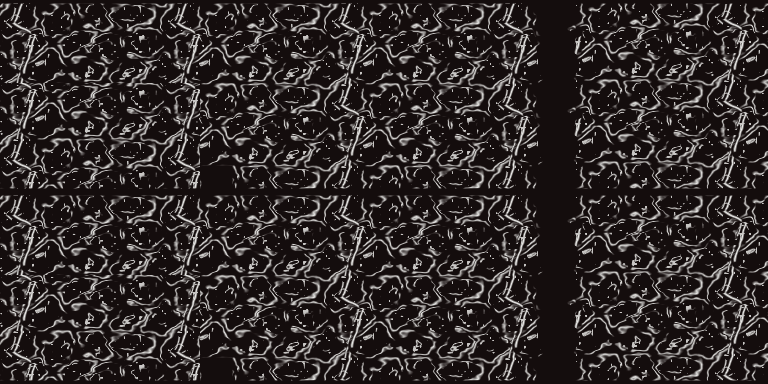
Give the GLSL for this pattern, as a Shadertoy shader.

```glsl
// Tiled network of broken white cell outlines on near-black, with offset seams.

const vec2 TILE = vec2(0.427, 0.2135);   // repeat size, in canvas heights
const vec2 GRID = vec2(4.0, 3.0);        // cells in one repeat
const vec2 CELL = TILE / GRID;
const float HALF_HEIGHT = 0.5;           // the sheet restarts halfway down
const vec3 GROUND = vec3(0.08, 0.05, 0.05);
const vec3 INK = vec3(0.96, 0.96, 0.95);

vec2 hash2(vec2 p) {
    vec3 q = fract(p.xyx * vec3(0.1031, 0.1030, 0.0973));
    q += dot(q, q.yzx + 33.33);
    return fract((q.xx + q.yz) * q.zy);
}

// Value noise that wraps after "period" lattice steps
vec2 noise2(vec2 uv, vec2 period, float seed) {
    vec2 p = uv * period, i = floor(p), f = fract(p);
    f = f * f * (3.0 - 2.0 * f);
    vec2 a = hash2(mod(i, period) + seed);
    vec2 b = hash2(mod(i + vec2(1, 0), period) + seed);
    vec2 c = hash2(mod(i + vec2(0, 1), period) + seed);
    vec2 d = hash2(mod(i + vec2(1, 1), period) + seed);
    return mix(mix(a, b, f.x), mix(c, d, f.x), f.y);
}

float stroke(float dist, float halfWidth, float soft) {
    return 1.0 - smoothstep(halfWidth - soft, halfWidth + soft, dist);
}

// Vector from g to the seed of a cell, in canvas heights
vec2 toSeed(vec2 cell, vec2 g) {
    vec2 id = mod(cell, GRID);
    vec2 offset = 0.15 + 0.7 * hash2(id + 17.0);
    offset.x += id.y / GRID.y;
    return (cell + offset - g) * CELL;
}

// Rounded distance to the cell border; also returns the seed vector and id
float cellBorder(vec2 g, out vec2 seed, out vec2 id) {
    vec2 base = floor(g), nearest = base;
    float best = 1e5;
    for (int j = -2; j <= 2; j++)
    for (int i = -2; i <= 2; i++) {
        vec2 cell = base + vec2(i, j);
        vec2 r = toSeed(cell, g);
        if (dot(r, r) < best) { best = dot(r, r); seed = r; nearest = cell; }
    }
    float sum = 0.0, sharpness = 170.0;
    for (int j = -2; j <= 2; j++)
    for (int i = -2; i <= 2; i++) {
        if (i == 0 && j == 0) continue;
        vec2 r = toSeed(nearest + vec2(i, j), g);
        sum += exp(-sharpness * dot(0.5 * (seed + r), normalize(r - seed)));
    }
    id = mod(nearest, GRID);
    return -log(sum) / sharpness;
}

// Signed distance to the long slanted crack that joins the repeats
float crack(vec2 uv) {
    float x = (fract(uv.x + 0.5) - 0.5) * TILE.x;
    float t = fract(uv.y - 0.44);
    float bend = min(t / 0.84, (1.0 - t) / 0.16);
    return (x - mix(0.003, -0.047, bend)) / (t < 0.84 ? 1.04 : 1.77);
}

// Small rings, slanted flecks or loose arcs inside a cell
float innerMark(vec2 r, float kind, float breakup, float soft) {
    float ring = stroke(abs(length(r * vec2(0.8, 1.0)) - 0.006), 0.0014, soft);
    vec2 slant = vec2(dot(r, vec2(0.86, -0.51)) * 0.3, dot(r, vec2(0.51, 0.86)));
    float fleck = stroke(length(slant) + 0.004 * breakup, 0.005, soft);
    float arc = stroke(abs(length(r) - 0.019), 0.0012, soft);
    arc *= smoothstep(0.55, 0.65, breakup);
    return kind < 0.3 ? ring : kind < 0.46 ? fleck : arc;
}

// Shifted patches of the sheet: left columns move down, right part moves across
vec2 sheetToTile(vec2 p) {
    vec2 q = vec2(p.x - 0.086, mod(p.y, HALF_HEIGHT));
    if (p.x < 0.52 && q.y > 0.216) q.y += 0.07;
    if (p.x > 1.45) q += vec2(-0.143, 0.01);
    return q / TILE;
}

// Empty strips between patches, with ragged sides
float patchMask(vec2 p, float ragged) {
    float row = mod(p.y, HALF_HEIGHT);
    float across = smoothstep(0.007, 0.012, min(row, HALF_HEIGHT - row));
    float down = smoothstep(0.02, 0.028, abs(p.x - 1.45) - 0.05 * ragged);
    vec2 hole = abs(vec2(p.x, row) - vec2(0.565, 0.465)) - vec2(0.042, 0.036);
    return across * down * smoothstep(-0.004, 0.004, max(hole.x, hole.y));
}

void mainImage(out vec4 fragColor, in vec2 fragCoord) {
    vec2 p = vec2(fragCoord.x, iResolution.y - fragCoord.y) / iResolution.y;
    float soft = max(1.0 / iResolution.y, 0.0028);
    vec2 uv = sheetToTile(p);

    // Hand-drawn wobble and worn-away stretches
    vec2 wobble = 0.34 * (noise2(uv, GRID * 2.0, 3.0) - 0.5);
    wobble += 0.12 * (noise2(uv, GRID * 7.0, 41.0) - 0.5);
    vec2 wear = noise2(uv, GRID * 5.0, 73.0);
    vec2 grain = noise2(uv, GRID * vec2(13.0, 9.0), 131.0);

    // Outlines run double where the gap opens and merge where it closes
    vec2 seed, id;
    float border = cellBorder(uv * GRID + wobble, seed, id);
    float gap = mix(0.0005, 0.0085, noise2(uv, GRID * 2.0, 97.0).x);
    float ink = stroke(abs(border - gap), 0.0021, soft);
    ink *= smoothstep(0.2, 0.38, wear.x) * mix(0.65, 1.0, grain.y);

    float crackDist = crack(uv + 0.08 * wobble);
    ink *= mix(0.3, 1.0, smoothstep(0.004, 0.018, abs(crackDist)));
    float crackInk = stroke(abs(crackDist), 0.0022, soft);
    crackInk = max(crackInk, stroke(abs(crackDist + 0.011), 0.0016, soft) * step(0.45, wear.y));
    ink = max(ink, crackInk * smoothstep(0.12, 0.3, wear.x));

    float inside = smoothstep(0.006, 0.012, border);
    ink = max(ink, inside * innerMark(seed, hash2(id + 59.0).x, wear.y, soft));
    ink = max(ink, 0.8 * inside * smoothstep(0.83, 0.93, grain.x));

    ink *= patchMask(p, wear.y);
    fragColor = vec4(mix(GROUND, INK, clamp(ink, 0.0, 1.0)), 1.0);
}
```
